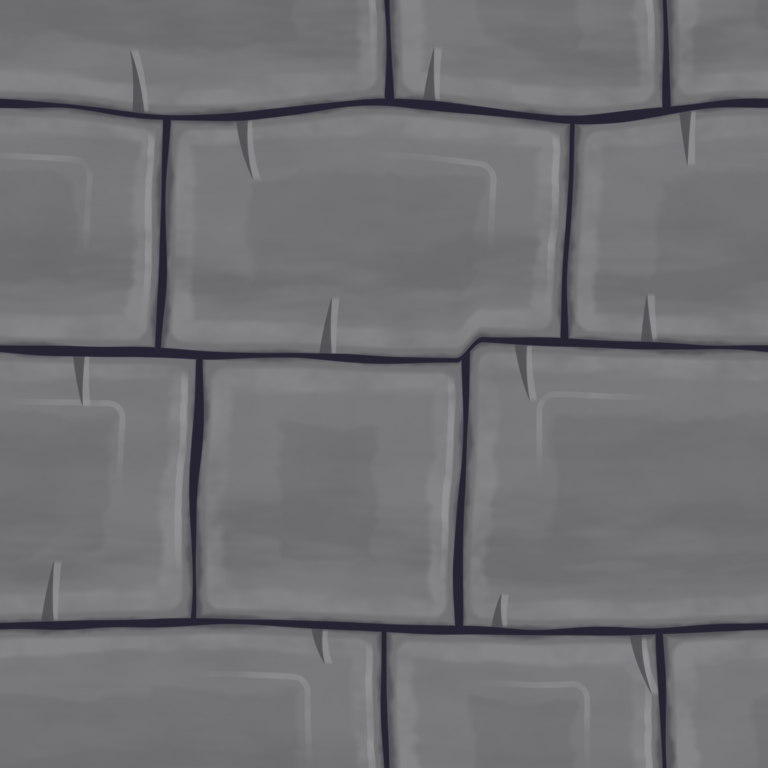
Reproduce this texture procedurally as a WebGL 1 fragment shader.

```glsl
precision highp float;
// Hand-painted grey stone wall: three courses of two uneven blocks, tiling at the canvas edge.
// Curved bed joints split the courses; distances to each block's sides drive the ink lines,
// shadows, bevels and glints. Periodic gradient noise adds brush wear, hashes scatter the nicks.
uniform vec2 u_resolution;

const vec3 INK       = vec3(0.15, 0.14, 0.20);
const vec3 SHADOW    = vec3(0.30, 0.295, 0.315);
const vec3 DARK      = vec3(0.425, 0.425, 0.435);
const vec3 STONE     = vec3(0.47, 0.47, 0.48);
const vec3 LIGHT     = vec3(0.515, 0.515, 0.525);
const vec3 GLINT     = vec3(0.58, 0.58, 0.59);
const vec3 BED_Y     = vec3(0.1836, 0.5456, 0.8555); // bed joints, bottom to top
const vec2 LOW_CUTS  = vec2(0.503, 0.864);           // upright joints of each course
const vec2 MID_CUTS  = vec2(0.255, 0.602);
const vec2 HIGH_CUTS = vec2(0.211, 0.740);
const float INK_HALF = 0.0047;   // half width of a joint line
const float CORNER   = 0.035;    // bevel corner radius
const float WOBBLE   = 0.004;    // hand tremor
const vec2 ARC_INSET = vec2(0.098, 0.068);
const float WIDEST   = 0.645;    // blocks wider than this get a second arc
const float NARROWEST = 0.355;   // blocks narrower than this get none
const float TAU = 6.2831853;

float hash(vec2 p) { return fract(sin(dot(p, vec2(127.1, 311.7))) * 43758.5); }

float corner(vec2 cell, vec2 f, vec2 o, vec2 period) {
  float a = TAU * hash(mod(cell + o, period));
  return dot(vec2(cos(a), sin(a)), f - o);
}

// Gradient noise, about -1..1, repeating once per unit of p
float noise(vec2 p, vec2 period) {
  vec2 cell = floor(p * period), f = fract(p * period);
  vec2 u = f * f * f * (f * (f * 6.0 - 15.0) + 10.0);
  float low = mix(corner(cell, f, vec2(0, 0), period), corner(cell, f, vec2(1, 0), period), u.x);
  float high = mix(corner(cell, f, vec2(0, 1), period), corner(cell, f, vec2(1, 1), period), u.x);
  return 1.5 * mix(low, high, u.y);
}

float brush(vec2 p, vec2 freq) {
  return 0.55 * noise(p, freq) + 0.3 * noise(p, freq * 2.0) + 0.2 * noise(p, freq * 5.0);
}

float below(float edge, float soft, float x) { return 1.0 - smoothstep(edge - soft, edge + soft, x); }

// Heights of the three bed joints at x; the middle one steps up at an upright joint
vec3 bedHeights(float x) {
  float s = fract(x - 0.595);
  float stepped = mix(-0.016, mix(0.012, -0.016, s), smoothstep(0.0, 0.035, s));
  return BED_Y + vec3(0.0065 * sin(TAU * x), stepped, 0.0104 * cos(2.0 * TAU * x));
}

// Distance inward from a rounded corner, given distances to its two sides
float roundedInset(vec2 sides, float r) {
  vec2 q = r - sides;
  return r - length(max(q, 0.0)) - min(max(q.x, q.y), 0.0);
}

// Painted corner stroke that fades along both arms
float arcStroke(vec2 sides, float soft) {
  vec2 q = sides - ARC_INSET;
  float fade = (1.0 - smoothstep(0.05, 0.17, q.x)) * (1.0 - smoothstep(0.03, 0.13, q.y));
  return fade * below(0.0038, soft, abs(roundedInset(q, 0.02)));
}

// Tapered chips on the bed joints: x is the dark cut, y its lit flank
vec2 nicks(vec2 p, float soft) {
  vec2 paint = vec2(0.0);
  for (int j = 0; j < 3; j++) {
    for (int k = 0; k < 4; k++) {
      vec2 id = vec2(float(k), float(j) + 3.0);
      float x0 = (id.x + 0.5 + 0.6 * (hash(id) - 0.5)) / 4.0;
      vec3 beds = bedHeights(x0);
      float y0 = j == 0 ? beds.x : (j == 1 ? beds.y : beds.z);
      float side = mod(id.x + id.y, 2.0) * 2.0 - 1.0;
      float t = (p.y - y0) * side / mix(0.045, 0.095, hash(id + 17.0));
      float x = fract(p.x - x0 + 0.5) - 0.5 - 0.035 * (hash(id + 31.0) - 0.4) * t * t;
      float span = smoothstep(0.0, 0.05, t) * below(0.95, 0.05, t);
      paint.x = max(paint.x, span * below(0.0085 * (1.0 - t), soft, abs(x)));
      paint.y = max(paint.y, span * below(0.005, soft, abs(x - 0.009 + 0.004 * t)));
    }
  }
  return paint;
}

void main() {
  vec2 uv = gl_FragCoord.xy / u_resolution;
  float soft = max(1.0 / u_resolution.y, 0.0013);
  vec2 p = uv + WOBBLE * vec2(noise(uv, vec2(4, 7)), 0.6 * noise(uv, vec2(9, 4)));
  float streak = brush(uv, vec2(4, 18)), grain = brush(uv, vec2(12, 16));

  // Course: floor, ceiling and upright cuts
  vec3 bed = bedHeights(p.x);
  vec2 span = p.y < bed.x ? vec2(bed.z - 1.0, bed.x) : vec2(bed.z, bed.x + 1.0);
  vec2 cuts = LOW_CUTS;
  float lean = -0.008;
  if (p.y >= bed.x && p.y < bed.z) {
    bool middle = p.y < bed.y;
    span = middle ? bed.xy : bed.yz;
    cuts = middle ? MID_CUTS : HIGH_CUTS;
    lean = 0.011;
  }
  float t = (p.y - span.x) / (span.y - span.x);

  // Block: distances to left, right, bottom and top
  float s = fract(p.x - lean * (t - 0.5) - cuts.x), split = cuts.y - cuts.x;
  vec2 ends = s < split ? vec2(0.0, split) : vec2(split, 1.0);
  float width = ends.y - ends.x, left = s - ends.x, right = ends.y - s;
  float bottom = p.y - span.x, top = span.y - p.y;
  vec2 sides = vec2(min(left, right), min(bottom, top));
  float inset = roundedInset(sides, CORNER);

  // Brushed face, sunken centre and pale bevel
  float centre = smoothstep(-0.006, 0.006, min(sides.x - 0.115, sides.y - 0.09) + 0.02 * grain);
  float lower = smoothstep(0.08, 0.22, t) * (1.0 - smoothstep(0.3, 0.6, t));
  float shade = 0.55 * centre + lower * (0.45 + 1.2 * streak) + 0.5 * max(streak, 0.0);
  vec3 color = mix(STONE, DARK, clamp(shade, 0.0, 1.0)) + 0.012 * grain;
  float bevel = smoothstep(0.012, 0.02, inset) * below(0.04, 0.006, inset + 0.014 * streak);
  color = mix(color, LIGHT, bevel * clamp(0.65 + grain, 0.0, 1.0));
  color = mix(color, DARK, 0.7 * below(0.015, 0.004, inset));

  // Glints by the right side and around the inner corner
  float edgeGlint = below(0.0045, soft, abs(right - 0.019 - 0.003 * grain));
  edgeGlint *= smoothstep(0.12, 0.4, t) * below(0.92, 0.04, t);
  float arc = arcStroke(vec2(right, top), soft) * step(NARROWEST, width);
  arc = max(arc, arcStroke(vec2(left, top), soft) * step(WIDEST, width));
  color = mix(color, GLINT, max(0.75 * edgeGlint, 0.5 * arc) * clamp(0.85 + grain, 0.0, 1.0));

  // Nicks, soft shadows and ink
  vec2 chip = nicks(p, soft);
  color = mix(color, GLINT, 0.6 * chip.y);
  color = mix(color, SHADOW, 0.85 * chip.x);
  float smear = below(0.009 + 0.007 * grain, 0.004, min(left, min(right + 0.003, sides.y + 0.002)));
  color = mix(color, SHADOW, 0.8 * smear);
  vec2 ink = INK_HALF * (1.0 + 0.8 * vec2(noise(uv, vec2(5, 6)), noise(uv, vec2(8, 5))));
  float line = max(below(ink.x, soft, sides.x), below(ink.y, soft, sides.y));
  gl_FragColor = vec4(mix(color, INK, line), 1.0);
}
```
